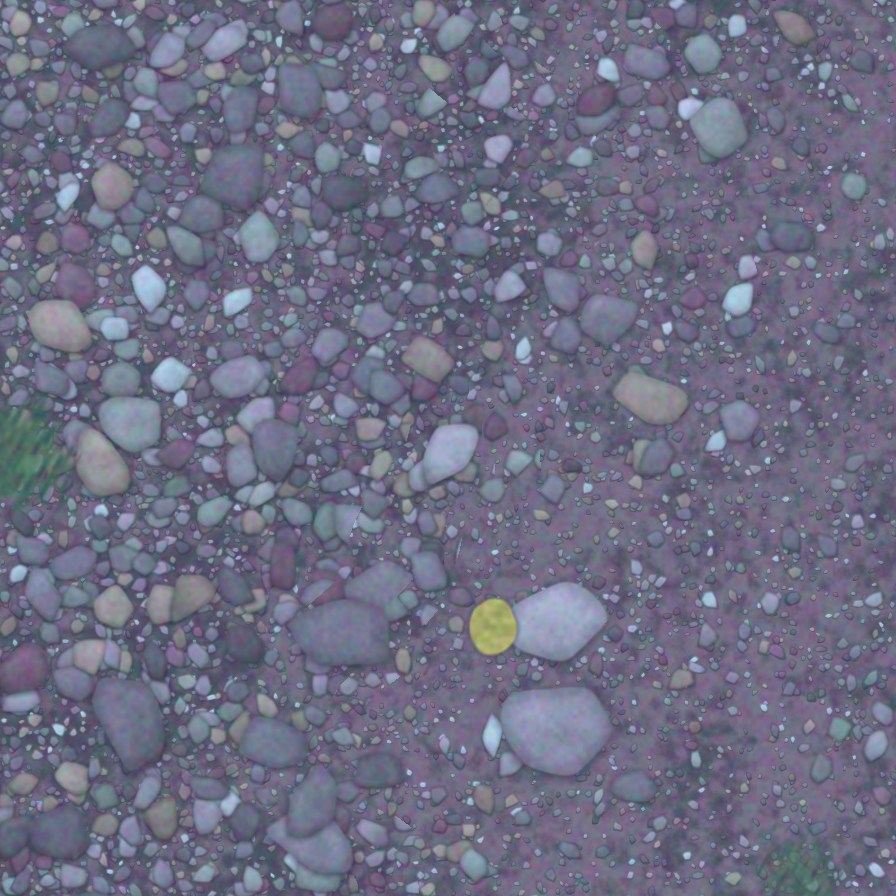
A three.js fragment shader for this texture:

```glsl
varying vec2 vUv;

const vec3 SOIL_DARK = vec3(0.305, 0.315, 0.395);
const vec3 SOIL_LIGHT = vec3(0.465, 0.435, 0.535);
const vec3 SLATE = vec3(0.40, 0.42, 0.515);
const vec3 PALE = vec3(0.585, 0.615, 0.725);
const vec3 SAGE = vec3(0.51, 0.595, 0.64);
const vec3 MAUVE = vec3(0.48, 0.42, 0.54);
const vec3 TAN = vec3(0.58, 0.56, 0.58);
const vec3 CHALK = vec3(0.64, 0.74, 0.84);
const vec3 SHADOW = vec3(0.19, 0.19, 0.27);
const vec3 LEAF = vec3(0.66, 0.67, 0.42);
const vec3 GRASS_DARK = vec3(0.22, 0.34, 0.35);
const vec3 GRASS_LIGHT = vec3(0.36, 0.52, 0.40);
const float EDGE_BLUR = 0.0024;
const float GRAIN = 0.07;
const float TINT = 0.13;
const float TAU = 6.2831853;

vec4 hash4(vec2 p) {
  vec4 q = fract(p.xyxy * vec4(0.1031, 0.1030, 0.0973, 0.1099));
  q += dot(q, q.wzxy + 33.33);
  return fract((q.xxyz + q.yzzw) * q.zywx);
}

float noise(vec2 p) {
  vec2 i = floor(p), f = fract(p);
  f = f * f * (3.0 - 2.0 * f);
  vec2 e = vec2(0.0, 1.0);
  return mix(mix(hash4(i).x, hash4(i + e.yx).x, f.x),
             mix(hash4(i + e.xy).x, hash4(i + e.yy).x, f.x), f.y);
}

float fbm(vec2 p) {
  float sum = 0.0, amp = 0.53;
  for (int i = 0; i < 4; i++) {
    sum += amp * noise(p);
    p = mat2(1.6, 1.2, -1.2, 1.6) * p + 17.3;
    amp *= 0.5;
  }
  return sum;
}

mat2 rotation(float a) {
  return mat2(cos(a), sin(a), -sin(a), cos(a));
}

// Rounded irregular hexagon: 0 at the centre, 1 on the rim
float pebbleShape(vec2 p, vec2 id) {
  float sum = 0.0;
  for (int i = 0; i < 6; i++) {
    vec4 h = hash4(id + float(i) * 7.31);
    float a = (float(i) + 0.7 * h.x) * TAU / 6.0;
    float m = max(dot(p, vec2(cos(a), sin(a))) / mix(0.72, 1.08, h.y), 0.0);
    m *= m;
    m *= m;
    sum += m * m;
  }
  return pow(sum, 0.125);
}

vec3 pebbleColor(vec4 h, float chalkShare) {
  vec3 c = mix(SLATE, PALE, h.x);
  c = mix(c, SAGE, step(0.60, h.y) * 0.8);
  c = mix(c, TAN, step(0.77, h.y) * 0.8);
  c = mix(c, MAUVE, step(0.92, h.y));
  c *= mix(0.86, 1.08, h.z);
  return mix(c, CHALK, step(1.0 - chalkShare, h.w));
}

// One scattered size class, painted over the colour beneath
void scatter(inout vec3 col, vec2 uv, float cells, float fill, float chalkShare) {
  vec2 base = floor(uv * cells);
  float mottle = fbm(uv * 45.0) - 0.5;
  for (int j = -1; j <= 1; j++) for (int i = -1; i <= 1; i++) {
    vec2 id = base + vec2(float(i), float(j));
    vec2 key = id + cells * 3.7;
    vec4 place = hash4(key), form = hash4(key + 51.7);
    if (place.z > fill) continue;
    float radius = mix(0.27, 0.52, place.w * place.w);
    vec2 p = (uv * cells - id - 0.5 - 0.6 * (place.xy - 0.5)) / radius;
    if (dot(p, p) > 5.0) continue;
    float stretch = mix(1.0, 1.4, form.x);
    vec2 q = rotation(form.y * TAU) * p * vec2(stretch, 1.0 / sqrt(stretch));
    float d = pebbleShape(q, key);
    float soft = min(EDGE_BLUR * cells / radius, 0.5);

    float under = 0.30 + 0.40 * smoothstep(-0.2, 0.9, -p.y);
    float contact = 1.0 - smoothstep(0.85, 1.28 + 0.4 * soft, d);
    col = mix(col, SHADOW, contact * under);

    vec3 stone = pebbleColor(hash4(key + 93.1), chalkShare);
    stone *= 1.0 + 0.09 * clamp(p.y - 0.3 * p.x, -1.0, 1.0) + 0.25 * mottle;
    stone *= 1.0 - 0.16 * smoothstep(0.6, 1.05, d);
    col = mix(col, stone, 1.0 - smoothstep(1.0 - soft, 1.0 + soft, d));
  }
}

void tuft(inout vec3 col, vec2 uv, vec2 centre, float size, float strength) {
  vec2 p = (uv - centre) / size;
  float blades = noise(rotation(0.5) * p * vec2(11.0, 3.5) + 40.0);
  float cover = 1.0 - smoothstep(0.55, 1.1, length(p) + 0.7 * (blades - 0.5));
  col = mix(col, mix(GRASS_DARK, GRASS_LIGHT, blades), cover * strength);
}

void fallenLeaf(inout vec3 col, vec2 uv, vec2 centre, float size) {
  vec2 p = (uv - centre) / size;
  float d = length(p * vec2(1.12, 0.92)) + 0.12 * (noise(p * 2.0) - 0.5);
  col = mix(col, SHADOW, 0.4 * (1.0 - smoothstep(0.9, 1.25, d)));
  vec3 tint = LEAF * (0.9 + 0.2 * noise(p * 4.0));
  col = mix(col, tint, 1.0 - smoothstep(0.92, 1.08, d));
}

void main() {
  vec2 uv = vUv;

  // Stones crowd the left and thin out towards bare soil on the right
  float drift = uv.x - 0.25 * (uv.y - 0.5) + 0.35 * (noise(uv * 5.0) - 0.5);
  float crowd = 1.0 - smoothstep(0.25, 0.82, drift);

  float soil = 0.65 * fbm(uv * 75.0) + 0.35 * fbm(uv * 9.0);
  vec3 col = mix(SOIL_DARK, SOIL_LIGHT, smoothstep(0.26, 0.72, soil + 0.09 - 0.12 * crowd));

  scatter(col, uv, 100.0, mix(0.32, 0.45, crowd), 0.06);
  scatter(col, uv, 56.0, mix(0.20, 0.60, crowd), 0.05);
  scatter(col, uv, 32.0, mix(0.13, 0.80, crowd), 0.05);
  scatter(col, uv, 20.0, mix(0.07, 0.72, crowd), 0.05);
  scatter(col, uv, 13.0, mix(0.05, 0.36, crowd), 0.03);
  scatter(col, uv, 8.5, mix(0.09, 0.24, crowd), 0.0);

  tuft(col, uv, vec2(0.015, 0.49), 0.065, 0.9);
  tuft(col, uv, vec2(0.89, 0.02), 0.05, 0.6);
  fallenLeaf(col, uv, vec2(0.55, 0.30), 0.029);

  // Green to magenta blotches, then fine coloured grain
  float tint = noise(uv * 120.0 + 9.0) - 0.5;
  col += TINT * tint * vec3(-0.45, 0.45, -0.1);
  vec3 grain = vec3(noise(uv * 200.0), noise(uv * 190.0 + 31.0), noise(uv * 195.0 + 67.0));
  col += GRAIN * (grain - 0.5);
  gl_FragColor = vec4(col, 1.0);
}
```
